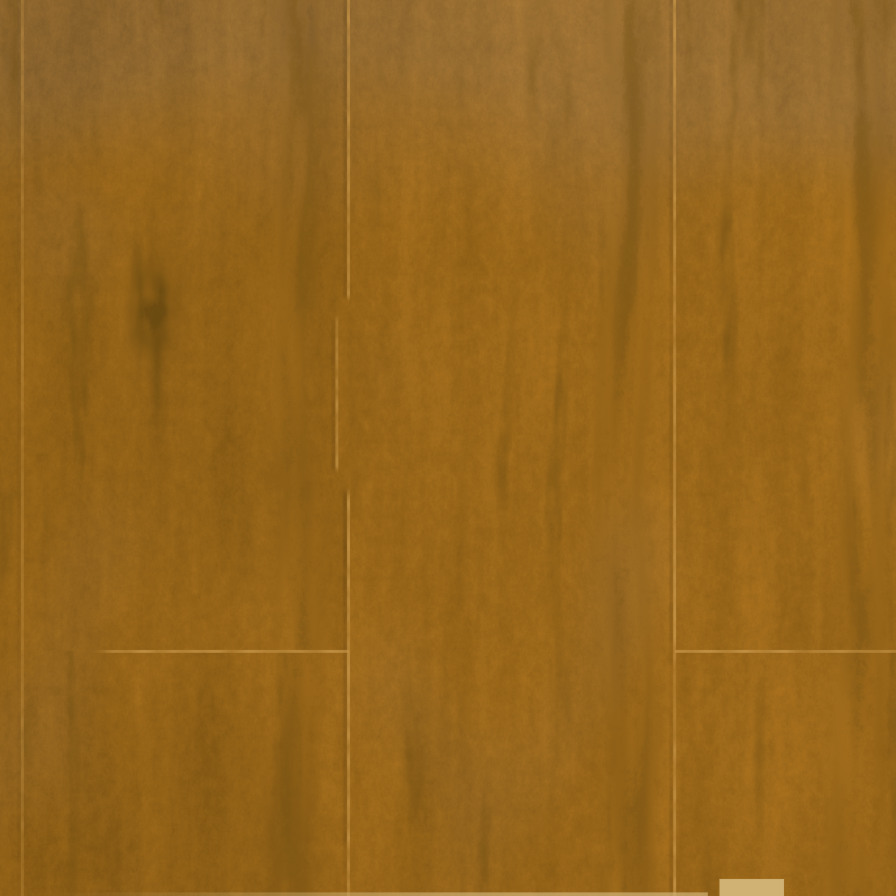
Write a Shadertoy shader that draws this texture.

```glsl
#define PLANK_WIDTH 0.364
#define PLANK_LENGTH 1.5
#define FIRST_SEAM 0.025
#define FIRST_JOINT 0.273
#define SEAM_HALF_WIDTH 0.0016
#define SEAM_JOG 0.013
#define GRAIN_FREQ 13.0
#define GRAIN_STRETCH 0.12
#define GRAIN_CONTRAST 0.6
#define MOTTLE_CONTRAST 0.36
#define KNOT_CENTRE vec2(0.17, 0.655)
#define HAZE_START 0.73

const vec3 DARK_WOOD = vec3(0.515, 0.345, 0.075);
const vec3 LIGHT_WOOD = vec3(0.66, 0.44, 0.115);
const vec3 HAZY_WOOD = vec3(0.59, 0.425, 0.195);
const vec3 HEARTWOOD = vec3(0.41, 0.29, 0.065);
const vec3 SEAM_TAN = vec3(0.76, 0.57, 0.27);
const vec3 TRIM_CREAM = vec3(0.82, 0.70, 0.46);

vec2 hash2(vec2 cell) {
    vec3 h = fract(cell.xyx * vec3(0.1031, 0.1030, 0.0973));
    h += dot(h, h.yzx + 33.33);
    return fract((h.xx + h.yz) * h.zy);
}

float cornerSlope(vec2 cell, vec2 offset) {
    return dot(hash2(cell) * 2.0 - 1.0, offset);
}

float gradientNoise(vec2 p) {
    vec2 i = floor(p), f = fract(p);
    vec2 u = f * f * f * (f * (f * 6.0 - 15.0) + 10.0);
    vec2 e = vec2(1.0, 0.0);
    return mix(mix(cornerSlope(i, f), cornerSlope(i + e.xy, f - e.xy), u.x),
               mix(cornerSlope(i + e.yx, f - e.yx), cornerSlope(i + e.xx, f - e.xx), u.x), u.y);
}

// Octaves of noise, each finer and weaker
float layeredNoise(vec2 p, float falloff) {
    float sum = 0.0, amp = 0.6;
    for (int i = 0; i < 4; i++) {
        sum += amp * gradientNoise(p + float(i) * 17.3);
        p *= 2.1;
        amp *= falloff;
    }
    return sum;
}

float line(float dist, float halfWidth, float aa) {
    return 1.0 - smoothstep(halfWidth - aa, halfWidth + aa, abs(dist));
}

float box(vec2 p, vec2 lo, vec2 hi, float aa) {
    vec2 d = max(lo - p, p - hi);
    return 1.0 - smoothstep(-aa, aa, max(d.x, d.y));
}

void mainImage(out vec4 fragColor, in vec2 fragCoord) {
    vec2 p = fragCoord / iResolution.xy;
    float aa = 0.7 / min(iResolution.x, iResolution.y);

    // Plank layout; one seam shifts sideways for a short stretch
    float jogDist = abs(p.y - 0.56) - 0.096;
    float nearJog = smoothstep(0.12, 0.04, abs(p.x - FIRST_SEAM - PLANK_WIDTH));
    float jog = nearJog * smoothstep(0.006, -0.006, jogDist);
    float across = (p.x + SEAM_JOG * jog - FIRST_SEAM) / PLANK_WIDTH;
    float column = floor(across);
    float u = fract(across);
    float along = (p.y - FIRST_JOINT) / PLANK_LENGTH - 0.5 * mod(column, 2.0);
    vec2 plankId = vec2(column, floor(along));

    // Fibres bend around the knot; the grain frame ignores the seam shift
    vec2 toKnot = (p - KNOT_CENTRE) / vec2(0.022, 0.042);
    float knot = exp(-dot(toKnot, toKnot));
    vec2 g = p + hash2(plankId + 7.0) * 40.0;
    g.x += 0.012 * gradientNoise(g * vec2(3.0, 4.0)) + 0.01 * knot * toKnot.x;
    float fibre = layeredNoise(g * GRAIN_FREQ * vec2(1.0, GRAIN_STRETCH), 0.72);
    float mottle = layeredNoise(p * vec2(62.0, 46.0), 0.9);

    // Base tone, darker at the left and bottom
    float tone = 0.41 + GRAIN_CONTRAST * fibre + MOTTLE_CONTRAST * mottle;
    tone += 0.24 * smoothstep(0.0, 0.75, p.x) - 0.12 * smoothstep(0.3, 0.0, p.y);
    tone += 0.1 * (hash2(plankId).x - 0.5) + 0.25 * gradientNoise(p * vec2(4.0, 5.0));
    vec3 color = mix(DARK_WOOD, LIGHT_WOOD, clamp(tone, -0.3, 1.2));

    // Pale haze over the top, with faint patches below
    float haze = smoothstep(HAZE_START, 0.93, p.y + 0.15 * gradientNoise(p * 4.0));
    haze = max(haze, 0.5 * smoothstep(0.05, 0.5, gradientNoise(p * vec2(5.0, 3.0) + 11.0)));
    color = mix(color, HAZY_WOOD * (1.0 + 0.25 * (tone - 0.55)), 0.95 * haze);

    // Narrow dark streaks and one broad heartwood band per plank
    float streak = smoothstep(0.15, 0.42, gradientNoise(g * vec2(34.0, 3.6) + 5.0));
    streak *= 0.6 + 0.9 * gradientNoise(g * vec2(110.0, 22.0));
    float bandCentre = 0.84 - 0.27 * step(1.5, column);
    float bandDist = (u - bandCentre + 0.1 * gradientNoise(g * vec2(1.0, 3.0))) / 0.06;
    float band = exp(-bandDist * bandDist);
    band *= smoothstep(-0.2, 0.3, gradientNoise(g * vec2(48.0, 5.0)) + 0.5 * mottle);
    color = mix(color, HEARTWOOD, 0.42 * clamp(max(streak, band), 0.0, 1.0));

    // Knot with a ragged edge and a trailing split
    float ragged = 0.65 + 1.0 * gradientNoise(p * vec2(75.0, 38.0)) + 0.5 * mottle;
    vec2 toSplit = (p - KNOT_CENTRE + vec2(-0.005, 0.08)) / vec2(0.006, 0.06);
    float split = exp(-dot(toSplit, toSplit));
    color = mix(color, HEARTWOOD * 0.92, clamp(knot * ragged + 0.4 * split, 0.0, 0.7));

    // Worn seams between planks, vanishing where the seam shifts
    float seamDist = (u - step(0.5, u)) * PLANK_WIDTH;
    float seamId = floor(across + 0.5);
    float wear = 0.62 + 0.45 * gradientNoise(vec2(seamId * 9.7, p.y * 9.0));
    wear += 0.5 * gradientNoise(vec2(seamId * 5.3, p.y * 70.0));
    wear = clamp(wear, 0.1, 0.9) * mix(0.55, 1.0, step(0.5, seamId));
    wear *= 1.0 - nearJog * line(jogDist, 0.012, 0.006);
    color *= 1.0 - 0.14 * wear * line(seamDist + 0.004, 0.002, 0.002);
    color = mix(color, SEAM_TAN, wear * line(seamDist, SEAM_HALF_WIDTH, aa));

    // End joints, fading out at the left of the first plank
    float jointDist = (along - floor(along + 0.5)) * PLANK_LENGTH;
    float jointWear = 0.7 + 0.5 * gradientNoise(vec2(p.x * 45.0, 3.7));
    jointWear *= smoothstep(0.1, 0.13, p.x);
    color = mix(color, SEAM_TAN, jointWear * line(jointDist, SEAM_HALF_WIDTH, aa));

    // Cream trim along the bottom edge
    float strip = box(p, vec2(-0.1), vec2(0.79, 0.004), aa) * smoothstep(0.0, 0.6, p.x);
    float block = box(p, vec2(0.803, -0.1), vec2(0.875, 0.019), aa);
    color = mix(color, TRIM_CREAM, max(0.7 * strip, block));

    fragColor = vec4(clamp(color, 0.0, 1.0), 1.0);
}
```
